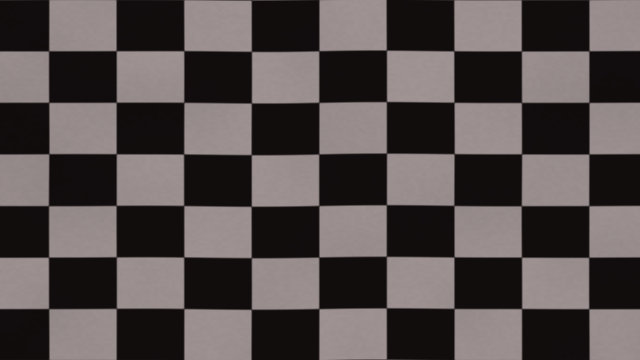
Write a Shadertoy shader that draws this pattern.

```glsl
// Woven checkerboard cloth: dark and pale grey cells with soft, slightly wavy seams.

const vec2 PITCH = vec2(0.1876, 0.1432);       // cell size, in canvas heights
const vec2 FIRST_SEAM = vec2(0.1366, 0.1415);  // lowest seam crossing
const float SEAM_SOFTNESS = 0.0036;            // half width of the colour change
const vec3 DARK = vec3(0.068, 0.049, 0.050);
const vec3 PALE = vec3(0.598, 0.553, 0.553);

float hash(vec2 p) {
    vec3 q = fract(vec3(p.xyx) * 0.1031);
    q += dot(q, q.yzx + 33.33);
    return fract((q.x + q.y) * q.z);
}

float valueNoise(vec2 p) {
    vec2 i = floor(p);
    vec2 f = fract(p);
    f = f * f * (3.0 - 2.0 * f);
    float low = mix(hash(i), hash(i + vec2(1.0, 0.0)), f.x);
    float high = mix(hash(i + vec2(0.0, 1.0)), hash(i + 1.0), f.x);
    return mix(low, high, f.y);
}

// Slack in the cloth: rows dip left of the centre and rise right of it.
vec2 clothWarp(vec2 p, float centre) {
    float x = p.x - centre;
    float ripple = 0.0024 * sin(x * 8.4) * exp(-6.0 * x * x);
    float drift = 0.0016 * (valueNoise(p * 5.0 + 17.0) - 0.5);
    return p + vec2(drift, drift - ripple);
}

// Signed distance to the nearest seam on each axis; the sign alternates by cell.
vec2 seamDistance(vec2 cellPos, vec2 pitch) {
    vec2 parity = mod(floor(cellPos), 2.0);
    vec2 f = fract(cellPos);
    return min(f, 1.0 - f) * pitch * (1.0 - 2.0 * parity);
}

// Coverage of pale cells, with the dark cells joining faintly at the corners.
float paleMask(vec2 cellPos, vec2 pitch, float softness) {
    vec2 side = clamp(seamDistance(cellPos, pitch) / softness, -1.0, 1.0);
    float cover = 0.5 - 0.5 * side.x * side.y;
    float corner = (1.0 - abs(side.x)) * (1.0 - abs(side.y));
    return smoothstep(0.04, 1.0, cover) * (1.0 - 0.35 * corner);
}

// Brightness factor from cell tint, broad mottling and fine weave.
float clothShade(vec2 p, vec2 cell) {
    float tint = 0.025 * (hash(cell + 41.0) - 0.5);
    float mottle = 0.045 * (valueNoise(p * 7.0) - 0.5);
    float weave = 0.025 * (valueNoise(p * vec2(95.0, 140.0)) - 0.5);
    return 1.0 + tint + mottle + weave;
}

void mainImage(out vec4 fragColor, in vec2 fragCoord) {
    vec2 p = fragCoord / iResolution.y;
    float aspect = iResolution.x / iResolution.y;

    // Cell grid, with cell (0, 0) in the lower left corner
    vec2 cellPos = (clothWarp(p, 0.5 * aspect) - FIRST_SEAM) / PITCH + 1.0;
    float softness = max(SEAM_SOFTNESS, 0.75 / iResolution.y);
    float pale = paleMask(cellPos, PITCH, softness);

    // Gentle light falloff toward the left and right ends
    float x = p.x / aspect - 0.55;
    float light = 1.012 - 0.10 * x * x;

    vec3 color = mix(DARK, PALE, pale);
    color *= clothShade(p, floor(cellPos)) * light;
    fragColor = vec4(color, 1.0);
}
```
